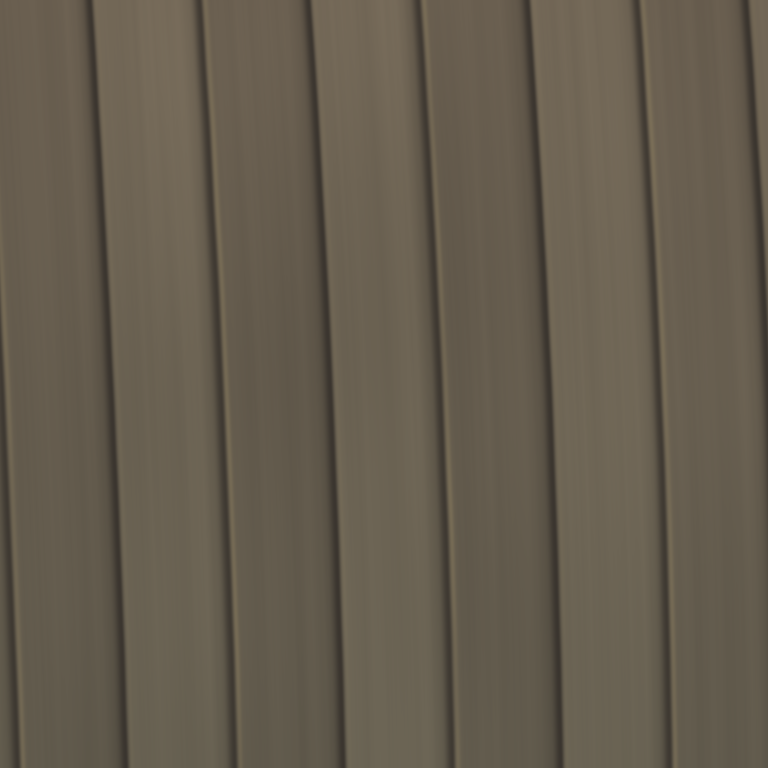
Write a Shadertoy shader that draws this texture.

```glsl
#define PITCH 0.1424
#define FIRST_SEAM 0.1172
#define LIGHT_PLANK vec3(0.428, 0.393, 0.331)
#define DARK_PLANK vec3(0.392, 0.358, 0.303)
#define SEAM_COLOR vec3(0.205, 0.185, 0.165)
#define EDGE_COLOR vec3(0.510, 0.460, 0.355)
#define SEAM_LEFT 0.0075
#define SEAM_RIGHT 0.0040
#define EDGE_OFFSET 0.0075
#define EDGE_WIDTH 0.0038
#define STREAK_STRENGTH 0.085

float hash(float n) {
    return fract(sin(n * 12.9898) * 4375.85);
}

vec2 gradient(vec2 cell) {
    float angle = 6.2832 * hash(dot(cell, vec2(1.0, 17.31)));
    return vec2(cos(angle), sin(angle));
}

float gradientNoise(vec2 p) {
    vec2 i = floor(p), f = p - i;
    vec2 w = f * f * f * (f * (f * 6.0 - 15.0) + 10.0);
    vec2 e = vec2(1.0, 0.0);
    float low = mix(dot(gradient(i), f), dot(gradient(i + e), f - e), w.x);
    float high = mix(dot(gradient(i + e.yx), f - e.yx), dot(gradient(i + 1.0), f - 1.0), w.x);
    return mix(low, high, w.y);
}

float bell(float x, float width) {
    return exp(-x * x / (width * width));
}

// Horizontal drift of the seams, measured down from the top edge
float seamDrift(vec2 uv) {
    float v = 1.0 - uv.y;
    return v * (0.061 + 0.012 * uv.x) - v * v * (0.013 + 0.018 * uv.x);
}

// Alternating plank tones with a slight random shift
vec3 plankTone(float id) {
    vec3 tone = mix(LIGHT_PLANK, DARK_PLANK, mod(id, 2.0));
    return tone * (1.0 + 0.03 * (hash(id + 3.7) - 0.5));
}

// Fine grain stretched along the planks
float grain(vec2 p) {
    float sum = 0.0, amplitude = 0.5;
    vec2 scale = vec2(4.0, 0.7);
    for (int i = 0; i < 4; i++) {
        sum += amplitude * gradientNoise(p * scale + float(i) * 7.3);
        scale *= vec2(2.0, 1.25);
        amplitude *= 0.7;
    }
    return sum;
}

void mainImage(out vec4 fragColor, in vec2 fragCoord) {
    vec2 uv = fragCoord / iResolution.xy;
    float u = (uv.x - seamDrift(uv) - FIRST_SEAM) / PITCH;
    float seamId = floor(u + 0.5);
    float d = (u - seamId) * PITCH;
    d += 0.0007 * gradientNoise(vec2(seamId * 5.3, uv.y * 9.0));
    float oddSeam = mod(seamId, 2.0);

    // Plank surface
    vec3 color = mix(plankTone(seamId - 1.0), plankTone(seamId), smoothstep(-0.003, 0.003, d));
    color *= 1.0 + STREAK_STRENGTH * grain(vec2(u, uv.y));
    color *= 1.0 + 0.06 * gradientNoise(uv * 2.5 + 4.2);
    color *= mix(vec3(0.965, 0.985, 0.985), vec3(1.055, 1.035, 1.03), uv.y);

    // Broad shade left of each seam
    color *= 1.0 - 0.10 * smoothstep(-0.035, 0.0, d) * step(d, 0.0)
                 - 0.10 * bell(max(d, 0.0), 0.004) * step(0.0, d);

    // Lit edge right of the seam, worn unevenly along its length
    float wear = 0.85 + 0.6 * gradientNoise(vec2(seamId * 3.1 + 0.5, uv.y * 4.0));
    float lit = mix(0.22, 0.68, oddSeam) * wear * mix(0.75, 1.0, uv.x);
    color = mix(color, EDGE_COLOR, lit * bell(d - EDGE_OFFSET, EDGE_WIDTH));

    // Dark groove, softer on its left side
    float groove = bell(d, d < 0.0 ? SEAM_LEFT : SEAM_RIGHT);
    color = mix(color, SEAM_COLOR, groove * mix(0.84, 0.74, oddSeam));

    fragColor = vec4(color, 1.0);
}
```
